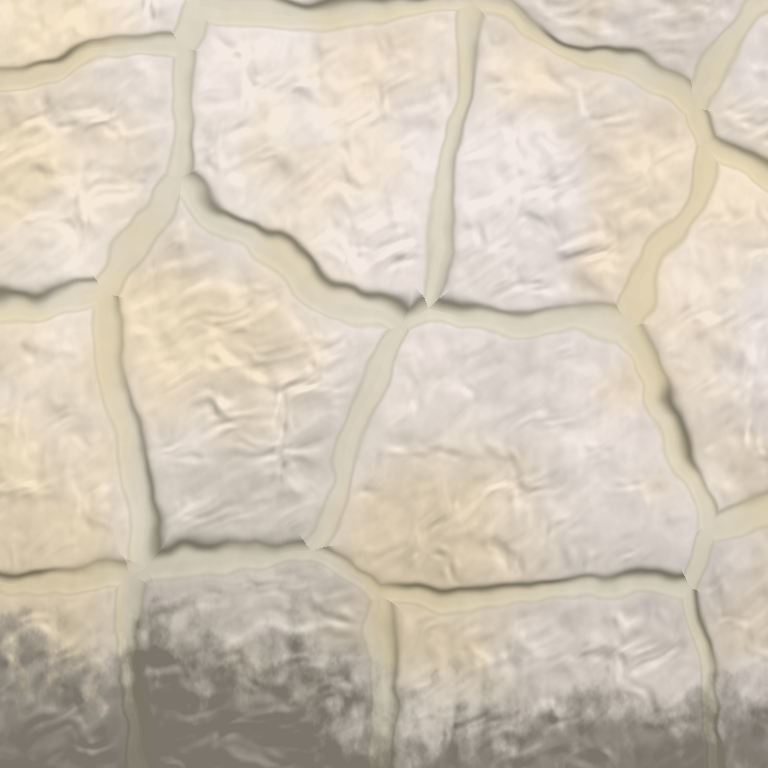
A WebGL 2 fragment shader for this texture:

```glsl
#version 300 es
precision highp float;
// Pale rough-hewn stone wall with smooth mortar joints and a weathered dark base.

uniform vec2 u_resolution;
out vec4 fragColor;

const float STONES = 2.8;            // stones across the canvas
const float JITTER = 0.88;
const float JOINT = 0.017;           // half width of the mortar
const float GRAIN = 44.0;            // chisel marks across the canvas
const float RELIEF = 0.85;           // contrast of the chisel marks
const float SHADOW = 0.66;           // depth of the shadow under stone edges
const float STAIN_TOP = 0.17;
const vec2 LIGHT = vec2(0.5, 0.866); // direction towards the light
const vec3 DARK = vec3(0.50, 0.475, 0.435);
const vec3 PALE = vec3(0.93, 0.89, 0.85);
const vec3 OCHRE = vec3(1.01, 0.985, 0.90);
const vec3 LILAC = vec3(0.995, 0.997, 1.025);
const vec3 MORTAR = vec3(0.995, 1.0, 0.965);

float hash(vec2 p) {
    vec3 q = fract(p.xyx * vec3(0.1031, 0.1030, 0.0973));
    q += dot(q, q.yzx + 33.33);
    return fract((q.x + q.y) * q.z);
}

vec2 hash2(vec2 p) {
    return vec2(hash(p + 17.3), hash(p + 71.9));
}

float noise(vec2 p) {
    vec2 i = floor(p), f = fract(p);
    f = f * f * f * (f * (f * 6.0 - 15.0) + 10.0);
    return mix(mix(hash(i), hash(i + vec2(1, 0)), f.x),
               mix(hash(i + vec2(0, 1)), hash(i + vec2(1, 1)), f.x), f.y);
}

float fbm(vec2 p) {
    float sum = 0.0, amp = 0.5;
    for (int i = 0; i < 4; i++) {
        sum += amp * noise(p);
        p = mat2(1.6, 1.2, -1.2, 1.6) * p + 9.7;
        amp *= 0.5;
    }
    return sum / 0.9375;
}

// Distance to the nearest joint, outward edge normal and stone id.
float stoneEdge(vec2 p, out vec2 normal, out vec2 id) {
    vec2 cell = floor(p), toSite = vec2(0);
    float best = 1e3;
    for (int y = -1; y <= 1; y++)
    for (int x = -1; x <= 1; x++) {
        vec2 c = cell + vec2(x, y);
        vec2 r = c + 0.5 + JITTER * (hash2(c) - 0.5) - p;
        if (dot(r, r) < best) { best = dot(r, r); toSite = r; id = c; }
    }
    float edge = 1e3;
    normal = vec2(0, 1);
    for (int y = -2; y <= 2; y++)
    for (int x = -2; x <= 2; x++) {
        vec2 c = id + vec2(x, y);
        if (x == 0 && y == 0) continue;
        vec2 r = c + 0.5 + JITTER * (hash2(c) - 0.5) - p;
        vec2 n = normalize(r - toSite);
        float d = dot(0.5 * (r + toSite), n);
        if (d < edge) { edge = d; normal = n; }
    }
    return edge;
}

// Hewn surface: marks stretched along a direction particular to each stone.
float hewn(vec2 p, float angle) {
    float c = cos(angle), s = sin(angle);
    vec2 q = mat2(c, -s, s, c) * p * vec2(GRAIN) * vec2(0.62, 1.15);
    q += 1.3 * vec2(noise(p * 23.0), noise(p * 23.0 + 40.0));
    return 0.6 * noise(q) + 0.3 * noise(q * 1.9 + 5.0) + 0.55 * noise(q * 0.45 + 11.0);
}

void main() {
    vec2 uv = gl_FragCoord.xy / u_resolution;
    vec2 bend = vec2(fbm(uv * 5.0), fbm(uv * 5.0 + 31.0)) - 0.5;
    vec2 wobble = vec2(noise(uv * 38.0), noise(uv * 38.0 + 13.0)) - 0.5;
    vec2 p = uv + 0.085 * bend + 0.005 * wobble;

    vec2 normal, id;
    float edge = stoneEdge(p * STONES + vec2(3.4, 7.2), normal, id) / STONES;
    float width = JOINT * (0.65 + 0.7 * noise(uv * 7.0 + 3.0));
    float stone = smoothstep(width - 0.003, width + 0.006, edge);
    float character = hash(id + 5.0);

    // Chisel relief lit from the upper right
    float angle = 0.15 + 0.9 * character;
    float slope = hewn(uv, angle) - hewn(uv + 0.0065 * LIGHT, angle);
    float rough = smoothstep(width, width + 0.03, edge) * (0.55 + 0.9 * noise(uv * 6.0 + 20.0));
    float tone = mix(0.73, 0.94, smoothstep(0.2, 0.68, uv.y)) + 0.13 * (character - 0.5);
    tone += 0.28 * (fbm(uv * 9.0) - 0.5) + RELIEF * slope * mix(0.12, 1.0, rough);
    tone += 0.14 * (fbm(uv * vec2(75.0, 60.0)) - 0.5);

    // Joints: smooth strip, thin creases and cast shadows
    tone = mix(mix(tone, 0.80, 0.6), tone, stone);
    float away = dot(normal, -LIGHT);
    float broken = smoothstep(0.25, 0.65, noise(uv * 9.0 + 50.0));
    float reach = 0.004 + 0.006 * noise(uv * 16.0 + 8.0);
    float line = exp(-pow((edge - width + 0.001) / reach, 2.0));
    tone -= SHADOW * line * smoothstep(0.1, 0.85, away) * (0.3 + 0.7 * broken);
    tone -= 0.13 * exp(-pow((edge - width) / 0.003, 2.0));
    tone += 0.10 * line * smoothstep(0.2, 0.9, -away);

    // Weathering rises raggedly from the ground
    float ragged = 0.20 * (fbm(uv * vec2(9.0, 6.0) + 60.0) - 0.5)
                 + 0.13 * (fbm(uv * vec2(60.0, 42.0)) - 0.5);
    float height = uv.y + ragged + 0.09 * smoothstep(0.35, 0.55, uv.x);
    float stain = 1.0 - smoothstep(STAIN_TOP - 0.09, STAIN_TOP + 0.05, height);
    float dust = 1.0 - smoothstep(STAIN_TOP, STAIN_TOP + 0.22, height);
    tone -= 0.62 * stain + 0.10 * dust;
    tone = clamp(tone, -0.04, 1.07);

    // Mineral tints
    vec3 color = mix(DARK, PALE, tone);
    float ochre = smoothstep(0.42, 0.72, fbm(uv * 3.5 + 14.0) + 0.12 * (character - 0.5));
    color *= mix(vec3(1), OCHRE, ochre * (1.0 - stain));
    color *= mix(vec3(1), LILAC, smoothstep(0.35, 0.9, uv.x * 0.6 + uv.y * 0.5) * stone);
    color *= mix(MORTAR, vec3(1), stone);
    fragColor = vec4(color, 1.0);
}
```
